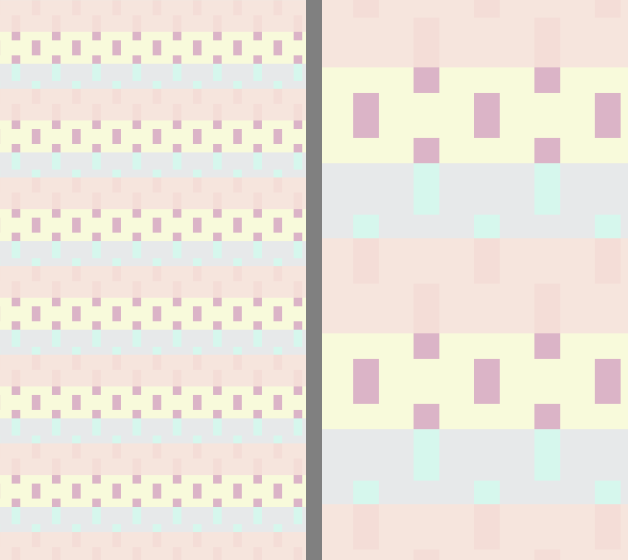
Left: the whole. Right: its middle third, enlarged.
A Shadertoy shader for this pattern:

```glsl
const float UNITS = 512.0;            // design units per canvas height
const vec2 PERIOD = vec2(36.83, 81.05);
const float TOP_OFFSET = 0.1;

// Bands and marker rows: centre and half height, measured downward
const vec2 CREAM_BAND = vec2(43.6, 14.6);
const vec2 GREY_BAND = vec2(69.65, 11.43);
const vec2 SHORT_ROW = vec2(43.65, 6.85);
const vec2 TALL_ROW = vec2(3.35, 10.5);

// Marker columns: centre and half width
const vec2 FIRST_COLUMN = vec2(14.6, 3.93);
const vec2 SECOND_COLUMN = vec2(33.02, 3.93);

const vec3 PEACH = vec3(0.965, 0.898, 0.867);
const vec3 CREAM = vec3(0.973, 0.980, 0.859);
const vec3 GREY = vec3(0.906, 0.914, 0.918);
const vec3 ROSE_MARK = vec3(0.957, 0.867, 0.843);
const vec3 MAUVE_MARK = vec3(0.859, 0.706, 0.780);
const vec3 MINT_MARK = vec3(0.839, 0.969, 0.929);

// Antialiased coverage of a repeating stripe
float stripe(float position, vec2 span, float period, float pixel) {
    float offset = mod(position - span.x + 0.5 * period, period) - 0.5 * period;
    return clamp(0.5 - (abs(offset) - span.y) / pixel, 0.0, 1.0);
}

void mainImage(out vec4 fragColor, in vec2 fragCoord) {
    float pixel = UNITS / iResolution.y;
    vec2 p = vec2(fragCoord.x, iResolution.y - fragCoord.y) * pixel;
    p.y -= TOP_OFFSET;

    // Horizontal bands, each with its own ground and marker colour
    float cream = stripe(p.y, CREAM_BAND, PERIOD.y, pixel);
    float grey = stripe(p.y, GREY_BAND, PERIOD.y, pixel);
    float peach = max(1.0 - cream - grey, 0.0);
    vec3 ground = PEACH * peach + CREAM * cream + GREY * grey;
    vec3 marker = ROSE_MARK * peach + MAUVE_MARK * cream + MINT_MARK * grey;

    // Markers alternate between the two columns from row to row
    float first = stripe(p.x, FIRST_COLUMN, PERIOD.x, pixel);
    float second = stripe(p.x, SECOND_COLUMN, PERIOD.x, pixel);
    float secondRow = max(stripe(p.y, SHORT_ROW, PERIOD.y, pixel),
                          stripe(p.y, TALL_ROW, PERIOD.y, pixel));
    float mark = mix(first, second, secondRow);

    fragColor = vec4(mix(ground, marker, mark), 1.0);
}
```
